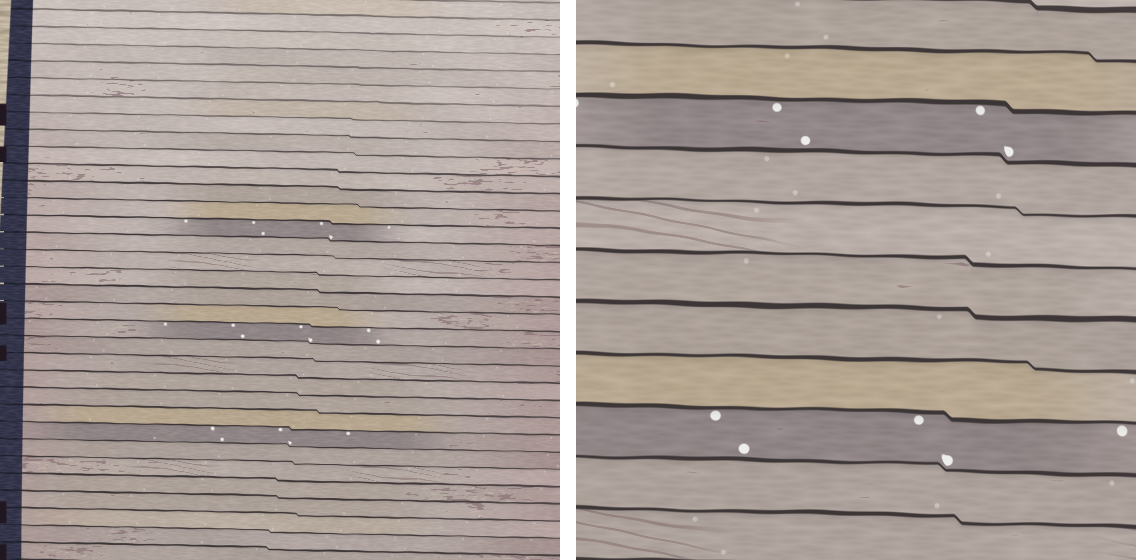
Left, the full canvas; right, a detail of the centre.
A WebGL 1 fragment shader for this texture:

```glsl
precision highp float;
// Weathered, slightly tilted deck boards with dark gaps, nails, peeling paint and a shaded left edge.
uniform vec2 u_resolution;

const float PITCH = 0.03075;      // board height, about 32 boards
const float SLOPE = 0.020;        // fall of the boards towards the right
const float JOINT_STEP = 0.0045;  // drop of the gaps at the butt joints
const float SKEW = 0.0061;        // sideways drift of joints and nails per board
const float GROUP = 6.0;          // boards per tone group
const float GAP = 0.0012;         // half width of a gap
const float NAIL_SPACING = 0.121;
const vec3 BOARD_LOW = vec3(0.705, 0.660, 0.642);
const vec3 BOARD_HIGH = vec3(0.785, 0.745, 0.725);
const vec3 TAN = vec3(0.720, 0.655, 0.555);
const vec3 SLATE = vec3(0.550, 0.510, 0.515);
const vec3 DRIFTWOOD = vec3(0.670, 0.625, 0.590);
const vec3 PAINT = vec3(0.520, 0.420, 0.430);
const vec3 CREAM = vec3(0.820, 0.770, 0.690);
const vec3 GAP_COLOR = vec3(0.240, 0.210, 0.215);
const vec3 SHADOW = vec3(0.205, 0.210, 0.295);
const vec3 POST = vec3(0.130, 0.090, 0.130);
const vec3 NAIL = vec3(0.930, 0.930, 0.920);

float hash(vec2 p) {
  return fract(sin(dot(p, vec2(12.99, 78.23))) * 4375.85);
}

// Distance to the nearest scattered point
float cellular(vec2 p) {
  vec2 cell = floor(p);
  float d = 2.0;
  for (int j = -1; j <= 1; j++) {
    for (int i = -1; i <= 1; i++) {
      vec2 g = cell + vec2(float(i), float(j));
      vec2 o = g + vec2(hash(g), hash(g + 57.0)) - p;
      d = min(d, dot(o, o));
    }
  }
  return sqrt(d);
}

float band(float x, float center, float halfWidth, float soft) {
  return 1.0 - smoothstep(halfWidth - soft, halfWidth + soft, abs(x - center));
}

void main() {
  vec2 uv = gl_FragCoord.xy / u_resolution;
  float px = 1.0 / min(u_resolution.x, u_resolution.y);
  float x = uv.x, y = uv.y;

  // Board coordinates: each gap steps down at its own joint
  float wobble = 0.0003 * (sin(x * 47.0 + y * 90.0) + sin(x * 131.0 - y * 210.0));
  float level = (y + SLOPE * (x - 0.045) + wobble) / PITCH;
  float gapId = floor(level + 0.5);
  float jitter = hash(vec2(mod(gapId, GROUP), 3.0)) - 0.5;
  float joint = 0.61 + SKEW * (gapId - 20.0) + 0.06 * jitter;
  float side = smoothstep(joint - 0.003, joint + 0.003, x);
  float drop = JOINT_STEP * (1.0 - 0.8 * smoothstep(0.68, 0.85, y));
  level += (side - 0.25) * drop / PITCH;
  float row = floor(level);
  float f = level - row;
  float kind = mod(row, GROUP);

  // Board tones, with the strongest contrast in the central part
  vec3 color = mix(BOARD_LOW, BOARD_HIGH, smoothstep(0.35, 0.95, y));
  color += 0.055 * (hash(vec2(row, 1.0)) - 0.5);
  color += 0.012 * sin(x * 9.0 + row * 2.4) + 0.008 * sin(x * 23.0 - row * 4.1);
  float edge = smoothstep(0.25, 0.50, abs(x - 0.5)) * (1.0 - smoothstep(0.5, 1.0, y));
  color -= edge * vec3(0.015, 0.045, 0.035);
  float reach = mix(0.34, 0.18, smoothstep(8.0, 14.0, row));
  float core = band(x, 0.51 + SKEW * (row - 20.0), reach, 0.07);
  float strength = step(3.0, row) * (1.0 - step(22.0, row));
  core *= mix(0.35, 0.9, strength);
  vec3 tone = mix(color, DRIFTWOOD, 0.35 + 0.45 * hash(vec2(kind, 8.0)));
  if (kind == 2.0) tone = TAN + 0.06 * smoothstep(0.65, 0.9, y);
  if (kind == 1.0) tone = mix(color, SLATE, strength);
  color = mix(color, tone, core);

  // Fine grain and worn paint, both stretched along the boards
  vec2 q = vec2(x, y + SLOPE * x);
  float coarse = cellular(q * vec2(20.0, 150.0) + row * 7.0);
  float fine = cellular(q * vec2(55.0, 290.0));
  float wear = 0.5 * (coarse + fine);
  color += 0.055 * (fine - 0.45) + 0.025 * (coarse - 0.45);
  float patchy = smoothstep(0.42, 0.80, cellular(vec2(x * 3.5, row * 0.83)));
  patchy *= smoothstep(0.10, 0.30, abs(x - 0.5));
  color = mix(color, PAINT, 0.65 * smoothstep(0.0, 0.12, wear - mix(0.82, 0.48, patchy)));
  color = mix(color, CREAM, 0.5 * patchy * (1.0 - smoothstep(0.18, 0.32, wear)));

  // Split grain on one board of each group
  float drift = x - SKEW * (row - 17.0);
  float split = step(4.5, kind) * strength * (band(drift, 0.38, 0.07, 0.03) + band(drift, 0.78, 0.08, 0.03));
  float veins = sin(f * 17.0 + drift * 75.0 + 1.8 * sin(drift * 42.0 + f * 4.0));
  color = mix(color, PAINT * 0.92, 0.45 * split * smoothstep(0.78, 0.98, veins));

  // Nails in slanted pairs
  float column = (x - SKEW * (row - 19.0) - 0.453) / NAIL_SPACING;
  for (int i = 0; i < 2; i++) {
    float n = float(i);
    float c = column - n * 0.14;
    vec2 p = vec2((fract(c + 0.5) - 0.5) * NAIL_SPACING, (f - mix(0.84, 0.20, n)) * PITCH);
    float chance = hash(vec2(floor(c + 0.5) + 20.0 * n, row));
    float bright = step(0.5, kind) * step(kind, 1.5) * strength * band(x, 0.49, 0.21, 0.01);
    float size = mix(0.0015, 0.0024 + 0.0012 * chance, bright);
    float dot2 = 1.0 - smoothstep(size - px, size + px, length(p));
    color = mix(color, NAIL, dot2 * mix(0.4 * step(0.5, chance), step(0.2, chance), bright));
  }

  // Gaps with a soft shade on the board below
  float gapDist = (level - gapId) * PITCH;
  float width = GAP * (0.75 + 0.6 * hash(vec2(gapId, 5.0)) + 0.2 * sin(x * 31.0 + gapId * 2.0));
  float aa = max(px * 0.7, 0.0006);
  float gap = 1.0 - smoothstep(width - aa, width + aa, abs(gapDist));
  float fade = 1.0 - 0.45 * smoothstep(0.62, 0.85, y) - 0.15 * smoothstep(0.6, 1.0, x);
  color *= 1.0 - 0.16 * fade * step(gapDist, 0.0) * exp(gapDist / 0.0025);
  color = mix(color, GAP_COLOR, gap * fade);

  // Shaded left edge, bright ground beyond it and dark rail posts
  float shadeEdge = 0.038 + 0.021 * pow(y, 1.5);
  float shade = 1.0 - smoothstep(-0.0015, 0.0015, x - shadeEdge);
  color = mix(color, SHADOW * (1.0 - 0.35 * gap) + 0.08 * (fine - 0.45), shade);
  float ends = 0.02 * (y - 0.6) / 0.4;
  float sliver = gap * band(y, 0.56, 0.11, 0.01) * step(x, 0.007);
  float ground = max(1.0 - smoothstep(-px, px, x - ends), sliver);
  color = mix(color, CREAM - 0.2 * coarse, ground);
  float post = fract(y / 0.355);
  post = max(band(post, 0.24, 0.055, 0.006), band(post, 0.03, 0.05, 0.006));
  color = mix(color, POST, post * step(y, 0.83) * (1.0 - smoothstep(0.010, 0.013, x)));

  gl_FragColor = vec4(clamp(color, 0.0, 1.0), 1.0);
}
```
